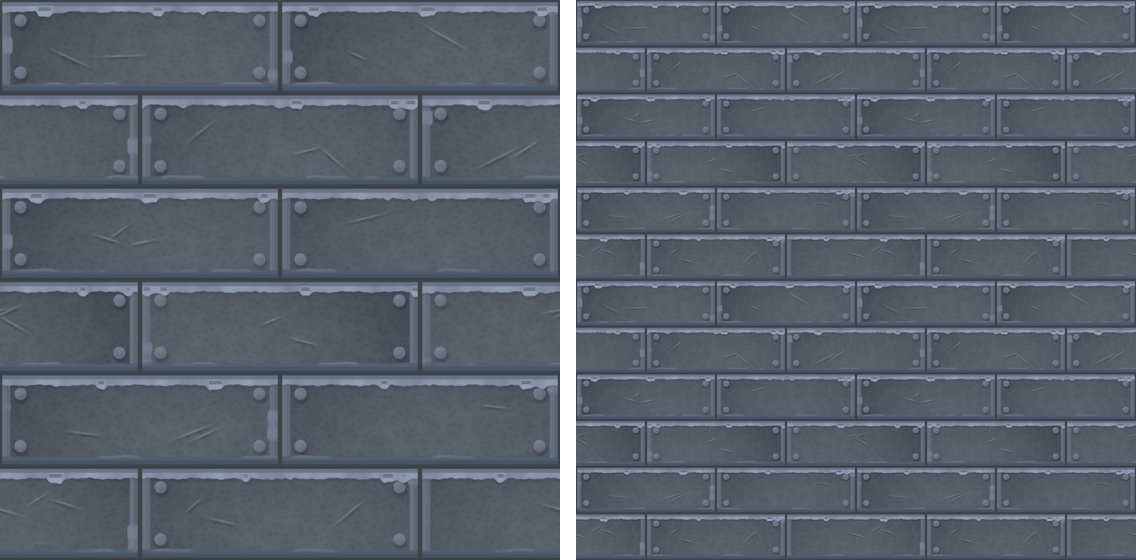
Left, the tile; right, the same tile 2 across and 2 down.
This texture is drawn by a Shadertoy shader. Its source:

```glsl
#define COLS 2.0
#define ROWS 6.0
#define JOINT 0.023
#define RIM 0.11
#define RIM_STEP 0.066
#define RIVET_INSET 0.22
#define RIVET_RADIUS 0.066
#define SCRATCHES 3
#define BARE_PLATE vec2(0.0)

const vec3 JOINT_COLOR = vec3(0.230, 0.257, 0.287);
const vec3 SLATE_DARK  = vec3(0.275, 0.302, 0.342);
const vec3 SLATE_LIGHT = vec3(0.365, 0.397, 0.437);
const vec3 RIM_SHADE   = vec3(0.285, 0.328, 0.385);
const vec3 RIM_BLUE    = vec3(0.320, 0.370, 0.440);
const vec3 RIM_MID     = vec3(0.405, 0.440, 0.505);
const vec3 RIM_LIGHT   = vec3(0.480, 0.510, 0.590);
const vec3 GLINT       = vec3(0.580, 0.620, 0.705);

float hash(vec2 p) {
    vec3 h = fract(vec3(p.xyx) * 0.1031);
    h += dot(h, h.yzx + 33.33);
    return fract((h.x + h.y) * h.z);
}

vec2 hash2(vec2 p) {
    return vec2(hash(p), hash(p + 17.3));
}

// Distance to the nearest scattered point
float cellular(vec2 p) {
    vec2 base = floor(p);
    float nearest = 2.0;
    for (int y = -1; y <= 1; y++)
        for (int x = -1; x <= 1; x++) {
            vec2 cell = base + vec2(x, y);
            nearest = min(nearest, length(cell + hash2(cell) - p));
        }
    return nearest;
}

// Layered sines, -1 to 1
float ripple(float x, float seed) {
    return 0.5 * sin(x * 3.1 + seed * 40.0)
         + 0.3 * sin(x * 7.3 + seed * 23.0)
         + 0.2 * sin(x * 17.0 + seed * 71.0);
}

vec3 plateFace(vec2 q, vec2 size, vec2 id, float seed) {
    vec2 glow = (q / size - vec2(mix(0.3, 0.7, seed), 0.2)) * vec2(1.3, 0.8);
    float tone = 0.86 - 1.1 * dot(glow, glow);
    vec2 shift = id * 31.0 + 50.0;
    tone -= 0.18 * smoothstep(0.4, 0.15, cellular(q * vec2(11.0, 14.0) + shift));
    tone += 0.25 * (cellular(q * 5.0 + shift) - 0.45);
    return mix(SLATE_DARK, SLATE_LIGHT, clamp(tone, -0.1, 1.1));
}

// Thin tapered grooves with a lit and a shaded side
float scratches(vec2 q, vec2 size, vec2 id) {
    float sum = 0.0;
    for (int i = 0; i < SCRATCHES; i++) {
        vec2 key = id * 7.0 + float(i) * 3.7 + 5.0;
        vec2 a = hash2(key), b = hash2(key + 41.0);
        vec2 v = q - mix(vec2(0.5, 0.3), size - vec2(0.5, 0.3), a);
        float angle = (b.x - 0.5) * 1.5;
        v = mat2(cos(angle), -sin(angle), sin(angle), cos(angle)) * v;
        float taper = smoothstep(mix(0.15, 0.38, b.y), 0.0, abs(v.x));
        float groove = 0.10 * smoothstep(0.02, 0.0, abs(v.y))
                     - 0.05 * smoothstep(0.025, 0.0, abs(v.y + 0.025));
        sum += groove * taper * step(0.3, hash(key + 83.0));
    }
    return sum;
}

void mainImage(out vec4 fragColor, in vec2 fragCoord) {
    // Running bond: every other row shifts by half a plate
    vec2 p = fragCoord / iResolution.xy * vec2(COLS, ROWS);
    float row = floor(p.y);
    p.x += 0.5 * mod(row + 1.0, 2.0);
    vec2 id = vec2(mod(floor(p.x), COLS), row);
    vec2 size = vec2(ROWS / COLS, 1.0);
    vec2 q = fract(p) * size;
    vec2 far = size - q;
    float seed = hash(id + 3.0);
    float aa = 0.7 * ROWS / iResolution.y + 0.003;

    vec3 color = plateFace(q, size, id, seed) + scratches(q, size, id);

    // Rivets
    vec2 v = q - mix(vec2(RIVET_INSET), size - RIVET_INSET, step(size * 0.5, q));
    float riveted = id == BARE_PLATE ? 0.0 : 1.0;
    color *= 1.0 - 0.17 * riveted * smoothstep(0.1, 0.05, length(v + vec2(-0.01, 0.03)));
    float shine = 0.5 + dot(v, vec2(-2.5, 5.0)) + 0.35 * (0.5 - cellular(q * 22.0 + id * 9.0));
    vec3 rivet = mix(SLATE_LIGHT, RIM_LIGHT, clamp(shine, 0.0, 1.0));
    color = mix(color, rivet, riveted * smoothstep(aa, -aa, length(v) - RIVET_RADIUS));

    // Side rims with patches of bare metal
    float side = min(q.x, far.x);
    float onRight = step(far.x, q.x);
    float inner = smoothstep(-aa, aa, side - RIM_STEP);
    vec3 rim = mix(SLATE_LIGHT, RIM_MID, mix(1.0 - 0.6 * inner, inner, onRight));
    float worn = smoothstep(0.35, 0.75, ripple(q.y * 1.4, seed + onRight * 0.37));
    rim = mix(rim, RIM_LIGHT, 0.7 * worn);
    color = mix(color, rim, smoothstep(aa, -aa, side - RIM - 0.025 * worn));

    // Bottom rim
    float wave = ripple(q.x * 1.2, seed + 0.61);
    float depth = RIM + 0.02 * wave;
    rim = mix(RIM_SHADE, RIM_BLUE, smoothstep(-aa, aa, q.y - RIM_STEP));
    float lip = smoothstep(0.03, 0.0, abs(q.y - depth + 0.015));
    rim = mix(rim, RIM_MID, lip * smoothstep(0.0, 0.6, wave));
    color = mix(color, rim, smoothstep(aa, -aa, q.y - depth));

    // Top rim, chipped and bright
    float chip = smoothstep(0.35, 0.75, ripple(q.x * 1.5, seed));
    depth = 0.128 + 0.045 * chip + 0.012 * ripple(q.x * 4.0, seed + 0.2);
    color *= 1.0 - 0.1 * smoothstep(0.05, 0.0, far.y - depth);
    float gloss = 0.5 + 0.5 * ripple(q.x * 2.0, seed + 0.8);
    rim = mix(RIM_LIGHT, GLINT, max(gloss, chip));
    float dent = smoothstep(0.028, 0.012, abs(far.y - 0.098));
    rim = mix(rim, RIM_MID, 0.9 * dent * smoothstep(0.6, 1.0, chip));
    rim = mix(mix(RIM_MID, RIM_LIGHT, 0.35 * gloss), rim,
              smoothstep(-aa, aa, far.y - RIM_STEP));
    color = mix(color, rim, smoothstep(aa, -aa, far.y - depth));

    // Joint
    float border = min(side, min(q.y, far.y));
    color = mix(JOINT_COLOR, color, smoothstep(-aa, aa, border - JOINT));
    fragColor = vec4(color, 1.0);
}
```
